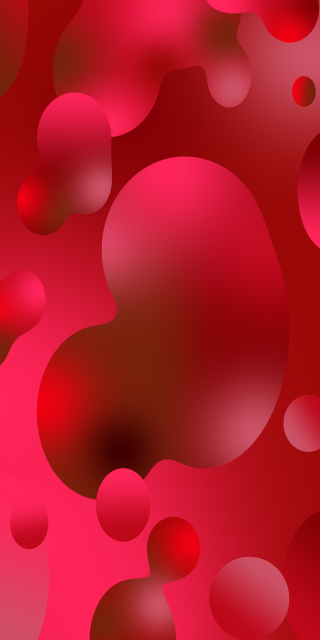
A Shadertoy shader for this background:

```glsl
// Glossy liquid blobs floating over a soft red and pink backdrop.
// Blobs are smooth unions of ellipses, each shaded by a few blurred colour spots;
// single ellipses come from a loop. The canvas spans 100 by 200 units.

const vec2 CANVAS = vec2(100.0, 200.0);

const vec3 PINK    = vec3(1.00, 0.14, 0.35);
const vec3 ROSE    = vec3(0.80, 0.32, 0.40);
const vec3 SCARLET = vec3(0.94, 0.00, 0.07);
const vec3 RUBY    = vec3(0.74, 0.03, 0.10);
const vec3 CRIMSON = vec3(0.60, 0.03, 0.02);
const vec3 MAROON  = vec3(0.50, 0.00, 0.01);
const vec3 BROWN   = vec3(0.46, 0.13, 0.04);
const vec3 DARK    = vec3(0.24, 0.00, 0.00);

// Single ellipses: centre and radii, light and shade colours, angle of the light
const int DROPS = 9;
const vec4 DROP_SHAPE[DROPS] = vec4[](
    vec4(-2.6, 196.0, 11.5, 27.0), vec4(104.2, 140.4, 11.2, 19.5),
    vec4(-1.3, 20.3, 16.7, 32.5),  vec4(104.2, 17.7, 16.2, 23.4),
    vec4(95.0, 171.4, 3.7, 4.8),   vec4(96.4, 67.7, 7.8, 8.9),
    vec4(38.5, 42.2, 8.5, 11.5),   vec4(9.1, 36.5, 6.0, 8.1),
    vec4(77.9, 13.0, 12.5, 13.0));
const vec3 DROP_LIGHT[DROPS] = vec3[](RUBY, PINK, PINK, RUBY, SCARLET, ROSE, PINK, PINK, ROSE);
const vec3 DROP_SHADE[DROPS] = vec3[](BROWN, MAROON, ROSE, MAROON, BROWN, RUBY, RUBY, RUBY, RUBY);
const float DROP_ANGLE[DROPS] = float[](1.2, -1.6, 1.4, -2.2, 3.0, -2.5, 1.6, 1.7, 0.9);

// Approximate signed distance to an ellipse
float ellipse(vec2 p, vec2 centre, vec2 radii) {
    vec2 q = (p - centre) / radii;
    float k = length(q);
    return k * (k - 1.0) / max(length(q / radii), 1e-4);
}

// Union with a rounded neck of size k
float join(float a, float b, float k) {
    float h = max(k - abs(a - b), 0.0) / k;
    return min(a, b) - h * h * k * 0.25;
}

// Antialiased coverage of a distance
float cover(float d) {
    return clamp(0.5 - d * iResolution.x / CANVAS.x, 0.0, 1.0);
}

// Blurred colour spot
void spot(inout vec3 col, vec2 p, vec2 centre, float radius, vec3 tint) {
    vec2 d = (p - centre) / radius;
    col = mix(col, tint, exp(-dot(d, d)));
}

vec3 backdrop(vec2 p) {
    vec3 c = CRIMSON;
    spot(c, p, vec2(40, 162), 32.0, MAROON);
    spot(c, p, vec2(97, 183), 25.0, ROSE);
    spot(c, p, vec2(0, 75), 48.0, PINK);
    spot(c, p, vec2(12, 30), 52.0, PINK);
    spot(c, p, vec2(35, 0), 36.0, PINK);
    return c;
}

void topBlob(inout vec3 col, vec2 p) {
    float d = join(ellipse(p, vec2(33.5, 177.9), vec2(17, 20.8)),
                   ellipse(p, vec2(50.8, 197.4), vec2(24.7, 19.5)), 5.0);
    d = join(d, ellipse(p, vec2(71.6, 176.6), vec2(7, 10.2)), 6.0);
    vec3 c = RUBY;
    spot(c, p, vec2(19, 180), 14.0, BROWN);
    spot(c, p, vec2(53, 196), 16.0, PINK);
    spot(c, p, vec2(50, 178), 9.0, CRIMSON);
    spot(c, p, vec2(71, 189), 11.0, BROWN);
    spot(c, p, vec2(34, 161), 12.0, PINK);
    spot(c, p, vec2(73, 172), 9.0, ROSE);
    col = mix(col, c, cover(d));
}

void cornerBlob(inout vec3 col, vec2 p) {
    float d = join(ellipse(p, vec2(90.6, 197.4), vec2(9.1, 10.7)),
                   ellipse(p, vec2(72.9, 202), vec2(8.9, 6.2)), 7.0);
    vec3 c = mix(PINK, RUBY, smoothstep(70.0, 88.0, p.x));
    spot(c, p, vec2(98, 198), 8.0, MAROON);
    spot(c, p, vec2(90, 188), 7.0, SCARLET);
    col = mix(col, c, cover(d));
}

void upperLeftBlob(inout vec3 col, vec2 p) {
    float d = join(ellipse(p, vec2(23.2, 157), vec2(11.6, 14.1)),
                   ellipse(p, vec2(27.1, 144), vec2(7.9, 10.9)), 5.0);
    d = join(d, ellipse(p, vec2(13.5, 136.7), vec2(8.1, 10.2)), 6.0);
    vec3 c = mix(MAROON, PINK, smoothstep(142.0, 173.0, p.y));
    spot(c, p, vec2(19, 133), 8.0, BROWN);
    spot(c, p, vec2(6, 138), 8.0, SCARLET);
    spot(c, p, vec2(32, 141), 9.0, ROSE);
    col = mix(col, c, cover(d));
}

void sideBlob(inout vec3 col, vec2 p) {
    float d = join(ellipse(p, vec2(7, 106.2), vec2(7.3, 9.6)),
                   ellipse(p, vec2(-4, 97), vec2(8, 13)), 8.0);
    vec3 c = RUBY;
    spot(c, p, vec2(0, 103), 7.0, SCARLET);
    spot(c, p, vec2(0, 90), 8.0, BROWN);
    spot(c, p, vec2(12, 109), 8.0, PINK);
    col = mix(col, c, cover(d));
}

void centreBlob(inout vec3 col, vec2 p) {
    float d = join(ellipse(p, vec2(57.8, 121.9), vec2(26, 29.2)),
                   ellipse(p, vec2(63.8, 97.1), vec2(26.6, 43.5)), 3.0);
    d = join(d, ellipse(p, vec2(31.8, 71.1), vec2(20.3, 27.3)), 8.0);
    vec3 c = mix(BROWN, MAROON, smoothstep(45.0, 72.0, p.x));
    spot(c, p, vec2(86, 122), 20.0, RUBY);
    spot(c, p, vec2(32, 124), 15.0, ROSE);
    spot(c, p, vec2(53, 147), 27.0, PINK);
    spot(c, p, vec2(13, 74), 16.0, SCARLET);
    spot(c, p, vec2(38, 59), 11.0, DARK);
    spot(c, p, vec2(80, 64), 17.0, ROSE);
    col = mix(col, c, cover(d));
}

void bottomBlob(inout vec3 col, vec2 p) {
    float d = join(ellipse(p, vec2(54.2, 28.6), vec2(8.3, 9.9)),
                   ellipse(p, vec2(41.5, 0), vec2(13.5, 19)), 9.0);
    vec3 c = CRIMSON;
    spot(c, p, vec2(45, 21), 10.0, BROWN);
    spot(c, p, vec2(33, 5), 9.0, BROWN);
    spot(c, p, vec2(50, 11), 9.0, ROSE);
    spot(c, p, vec2(60, 30), 9.0, SCARLET);
    col = mix(col, c, cover(d));
}

void drops(inout vec3 col, vec2 p) {
    for (int i = 0; i < DROPS; i++) {
        vec4 s = DROP_SHAPE[i];
        vec2 toLight = vec2(cos(DROP_ANGLE[i]), sin(DROP_ANGLE[i]));
        float lit = smoothstep(-0.8, 0.9, dot((p - s.xy) / s.zw, toLight));
        vec3 c = mix(DROP_SHADE[i], DROP_LIGHT[i], lit);
        col = mix(col, c, cover(ellipse(p, s.xy, s.zw)));
    }
}

void mainImage(out vec4 fragColor, in vec2 fragCoord) {
    vec2 p = fragCoord / iResolution.xy * CANVAS;
    vec3 col = backdrop(p);
    topBlob(col, p);
    cornerBlob(col, p);
    upperLeftBlob(col, p);
    sideBlob(col, p);
    centreBlob(col, p);
    bottomBlob(col, p);
    drops(col, p);
    fragColor = vec4(col, 1.0);
}
```
